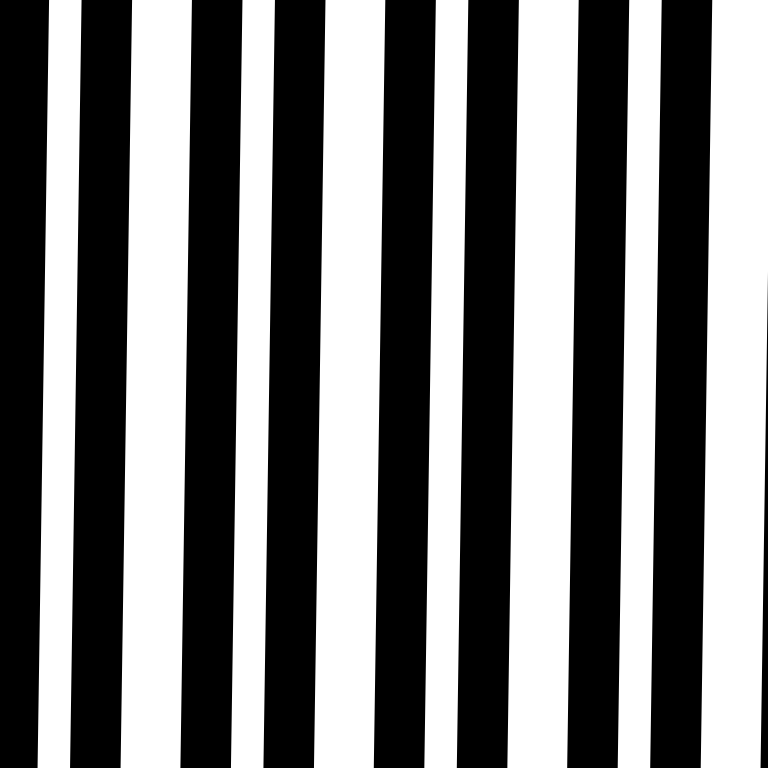
Write a Shadertoy shader that draws this pattern.

```glsl
const float PERIOD = 0.2518;      // width of one pair of bars
const float SLANT = 0.0150;       // rightward drift over the full height
const float OFFSET = -0.0169;     // left edge of the first bar at the bottom
const float BAR_WIDTH = 0.0658;
const float PAIR_SPACING = 0.1081; // left edge to left edge within a pair
const vec3 INK = vec3(0.0);
const vec3 PAPER = vec3(1.0);

// Signed distance to a bar repeated every PERIOD, negative inside
float barDistance(float x, float start) {
    float center = start + 0.5 * BAR_WIDTH;
    float local = mod(x - center + 0.5 * PERIOD, PERIOD) - 0.5 * PERIOD;
    return abs(local) - 0.5 * BAR_WIDTH;
}

void mainImage(out vec4 fragColor, in vec2 fragCoord) {
    vec2 uv = fragCoord / iResolution.xy;
    float pixel = 1.0 / iResolution.x;

    // Lean the stripes slightly to the right
    float x = uv.x - OFFSET - SLANT * uv.y;

    // Two equal bars per repeat, separated by a narrow and a wide gap
    float d = min(barDistance(x, 0.0), barDistance(x, PAIR_SPACING));

    // One-pixel edge coverage
    float coverage = clamp(0.5 - d / pixel, 0.0, 1.0);
    fragColor = vec4(mix(PAPER, INK, coverage), 1.0);
}
```
